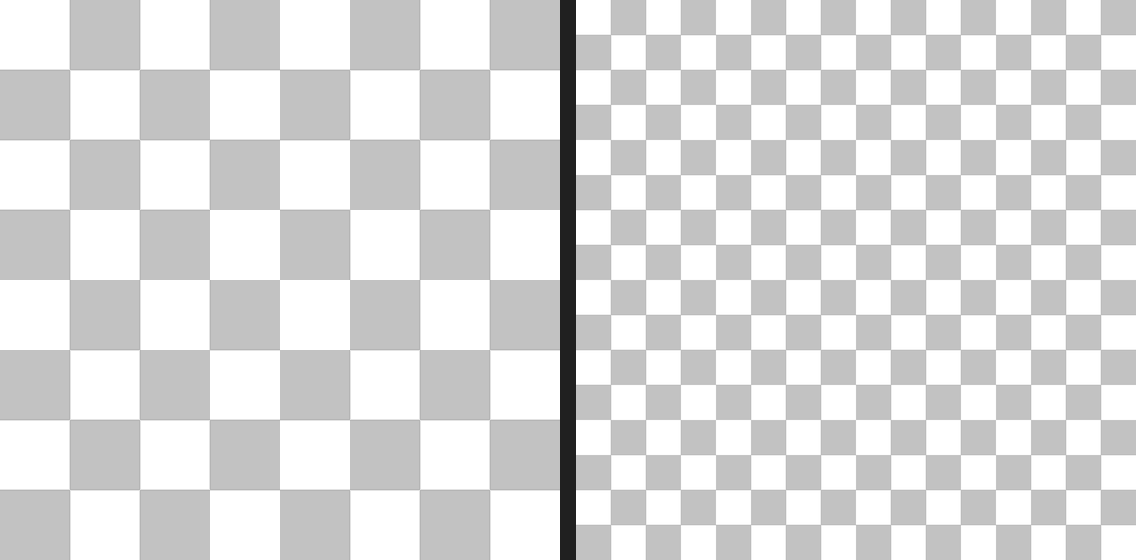
Left: one tile. Right: repeated 2 by 2.
A Shadertoy shader for this pattern:

```glsl
// Draws a white and grey checkerboard with hairlines along most of its cell borders.

const float CELLS = 8.0;
const float LINE_WIDTH = 0.00082;   // share of the canvas width
const vec3 WHITE = vec3(1.0);
const vec3 GREY = vec3(0.762);
const vec3 LINE_COLOUR = vec3(0.52);

// Signed distance from the nearest cell border, in canvas units
float borderOffset(float x) {
    return x - round(x * CELLS) / CELLS;
}

// Square wave of +1 and -1 with edges smoothed over one pixel
float squareWave(float x, float pixel) {
    float parity = mod(floor(x * CELLS), 2.0);
    return (1.0 - 2.0 * parity) * clamp(2.0 * abs(borderOffset(x)) / pixel, 0.0, 1.0);
}

// Share of a pixel covered by a line centred at zero
float lineCoverage(float offset, float width, float pixel) {
    float high = min(offset + 0.5 * pixel, 0.5 * width);
    float low = max(offset - 0.5 * pixel, -0.5 * width);
    return max(high - low, 0.0) / pixel;
}

// Borders next to the middle are lined only where their inner cell is grey;
// the middle and the outer rim have no line.
float hasLine(float across, float along) {
    float fromMiddle = round(across * CELLS) - 0.5 * CELLS;
    float ring = abs(fromMiddle);
    if (ring < 0.5 || ring > 0.5 * CELLS - 0.5) return 0.0;
    if (ring > 1.5) return 1.0;
    float innerCell = 0.5 * CELLS + (fromMiddle < 0.0 ? -1.0 : 0.0);
    return 1.0 - mod(innerCell + floor(along * CELLS), 2.0);
}

float hairline(float across, float along, float pixel) {
    return hasLine(across, along) * lineCoverage(borderOffset(across), LINE_WIDTH, pixel);
}

void mainImage(out vec4 fragColor, in vec2 fragCoord) {
    vec2 uv = fragCoord / iResolution.xy;
    vec2 pixel = 1.0 / iResolution.xy;

    // Checker cells, grey in the lower left corner
    float checker = squareWave(uv.x, pixel.x) * squareWave(uv.y, pixel.y);
    vec3 colour = mix(WHITE, GREY, 0.5 + 0.5 * checker);

    // Vertical and horizontal hairlines
    float line = max(hairline(uv.x, uv.y, pixel.x), hairline(uv.y, uv.x, pixel.y));
    colour = mix(colour, LINE_COLOUR, line);

    fragColor = vec4(colour, 1.0);
}
```
